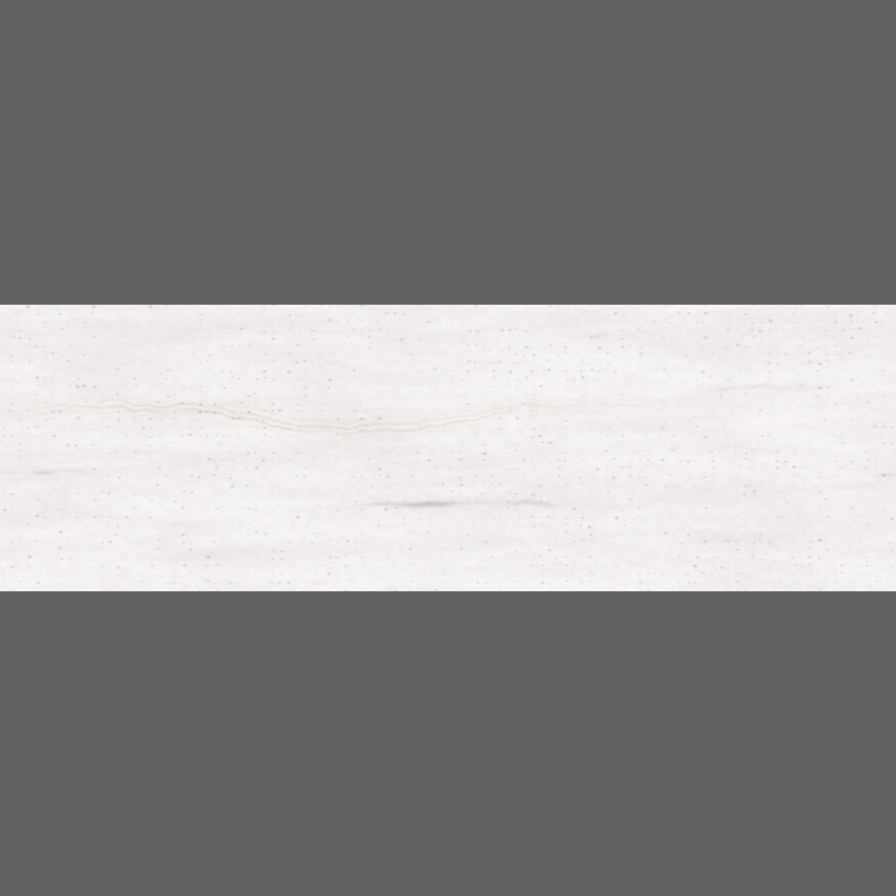
Give the GLSL for this texture, as a WebGL 2 fragment shader.

```glsl
#version 300 es
precision highp float;
// A pale travertine slab lying as a level band across a plain grey ground.
// Wrapping gradient noise, stretched sideways, gives clouds, streaks and grain;
// thin wandering veins and scattered pits are laid over it.

uniform vec2 u_resolution;
out vec4 fragColor;

const vec3 GROUND = vec3(0.378);
const vec3 STONE = vec3(0.946, 0.936, 0.932);
const vec3 CLOUD_TINT = vec3(0.95, 1.0, 1.0);
const vec3 CREAM_SHADE = vec3(0.035, 0.055, 0.07);
const vec2 BAND = vec2(0.340, 0.660);       // lower and upper edge of the slab
const float CLOUD_GAIN = 0.030;
const float STREAK_GAIN = 0.022;
const float GRAIN_GAIN = 0.020;
const float HAIRLINE_GAIN = 0.022;
const float PIT_GAIN = 0.10;
const float PIT_CELLS = 110.0;
const float CREAM_HEIGHT = 0.535;
const float TAU = 6.2831853;

// Grey veins: centre x, centre y, half length, strength
const vec4 GREY_VEINS[4] = vec4[4](
  vec4(0.51, 0.434, 0.22, 1.0), vec4(0.04, 0.466, 0.09, 1.0),
  vec4(0.85, 0.560, 0.10, 0.5), vec4(0.70, 0.620, 0.08, 0.3));

vec3 hash3(vec2 cell, float seed) {
  uvec3 v = uvec3(uvec2(cell), uint(seed)) * 1664525u + 1013904223u;
  v.x += v.y * v.z; v.y += v.z * v.x; v.z += v.x * v.y;
  v ^= v >> 16u;
  v.x += v.y * v.z; v.y += v.z * v.x; v.z += v.x * v.y;
  return vec3(v >> 8u) / 16777216.0;
}

float corner(vec2 cell, vec2 offset, vec2 period, float seed) {
  float angle = TAU * hash3(mod(cell, period), seed).x;
  return dot(vec2(cos(angle), sin(angle)), offset);
}

// Gradient noise that repeats after a whole number of cells
float noise(vec2 uv, vec2 period, float seed) {
  vec2 p = uv * period, i = floor(p), f = p - i;
  vec2 w = f * f * f * (f * (f * 6.0 - 15.0) + 10.0);
  vec2 e = vec2(1.0, 0.0);
  float low = mix(corner(i, f, period, seed), corner(i + e, f - e, period, seed), w.x);
  float high = mix(corner(i + e.yx, f - e.yx, period, seed),
                   corner(i + 1.0, f - 1.0, period, seed), w.x);
  return mix(low, high, w.y);
}

float fbm(vec2 uv, vec2 period, float seed) {
  float sum = 0.0, gain = 1.0;
  for (int i = 0; i < 5; i++) {
    sum += gain * noise(uv, period, seed + float(i));
    period *= 2.0;
    gain *= 0.55;
  }
  return sum;
}

// Fades along x around a centre, across the seam
float span(float x, float centre, float halfLength) {
  float d = abs(fract(x - centre + 0.5) - 0.5);
  return 1.0 - smoothstep(0.35 * halfLength, halfLength, d);
}

// Darkness of the grey veins: a broken line with a soft smudge
float greyVeins(vec2 uv, float wander, float cloud) {
  float shade = 0.0;
  for (int i = 0; i < 4; i++) {
    vec4 vein = GREY_VEINS[i];
    float along = uv.x - vein.x;
    float d = uv.y - vein.y - 0.005 * cos(2.0 * TAU * along) - wander;
    float breaks = smoothstep(-0.25, 0.45, noise(uv, vec2(22.0, 40.0), 60.0 + float(i)));
    float line = exp(-pow(d / (0.0012 + 0.0022 * breaks), 2.0)) * (0.2 + 0.8 * breaks);
    float smudge = exp(-abs(d) / (d > 0.0 ? 0.010 : 0.006)) * clamp(0.5 + cloud, 0.0, 1.0);
    float core = span(uv.x, vein.x - 0.02, 0.05);
    shade += vein.w * span(uv.x, vein.x, vein.z) * (line * (0.055 + 0.07 * core) + 0.05 * smudge);
  }
  return shade;
}

// Layered cream vein: positive is tan, negative is whitened
float creamVein(vec2 uv, float wander) {
  float d = uv.y - CREAM_HEIGHT - 0.013 * cos(2.0 * TAU * (uv.x - 0.15)) - 1.6 * wander;
  float thickness = 0.007 + 0.006 * noise(uv, vec2(9.0, 6.0), 71.0);
  float layers = sin(d * 900.0 + 7.0 * noise(uv, vec2(12.0, 24.0), 72.0));
  float body = exp(-pow(d / thickness, 2.0));
  float edge = exp(-pow((d + 0.5 * thickness) / 0.0014, 2.0));
  float fade = max(span(uv.x, 0.33, 0.40), 0.25);
  return fade * (body * (0.30 + 0.45 * layers) + 0.45 * edge);
}

// Small flat pits, one at most in each cell
float pits(vec2 uv, float pixel) {
  vec2 p = uv * PIT_CELLS, cell = floor(p);
  vec3 place = hash3(cell, 80.0), kind = hash3(cell, 81.0);
  float radius = mix(0.0006, 0.0015, kind.x * kind.x);
  vec2 d = (p - cell - 0.3 - 0.4 * place.xy) / PIT_CELLS * vec2(0.7, 1.0);
  float crowd = 0.28 + 0.5 * noise(uv, vec2(6.0, 12.0), 82.0);
  float mark = 1.0 - smoothstep(radius - 0.5 * pixel, radius + pixel, length(d));
  return mark * step(place.z, crowd) * mix(0.25, 1.0, kind.y);
}

void main() {
  vec2 uv = gl_FragCoord.xy / u_resolution;
  float pixel = 1.0 / u_resolution.y;

  // Stone body
  vec2 warp = vec2(0.03, 0.012) * noise(uv, vec2(5.0, 11.0), 1.0);
  float cloud = fbm(uv + warp, vec2(4.0, 15.0), 10.0);
  float streak = fbm(uv + warp, vec2(7.0, 56.0), 20.0);
  float grain = fbm(uv, vec2(90.0, 130.0), 30.0);
  float tone = CLOUD_GAIN * cloud + STREAK_GAIN * streak + GRAIN_GAIN * grain;

  // Hairline cracks
  float crack = abs(fbm(uv + warp, vec2(10.0, 24.0), 40.0));
  float patches = smoothstep(0.05, 0.4, noise(uv, vec2(8.0, 20.0), 50.0));
  tone -= HAIRLINE_GAIN * patches * (1.0 - smoothstep(0.0, 0.05, crack));

  // Veins and pits
  float wander = 0.008 * fbm(vec2(uv.x, 0.37), vec2(8.0, 4.0), 55.0);
  tone -= greyVeins(uv, wander, cloud) + PIT_GAIN * pits(uv, pixel);
  vec3 stone = STONE + tone * CLOUD_TINT - CREAM_SHADE * creamVein(uv, wander);

  // Slab edges
  float depth = min(uv.y - BAND.x, BAND.y - uv.y);
  stone += 0.02 * (1.0 - smoothstep(0.001, 0.003, depth));
  float slab = smoothstep(-0.5 * pixel, 0.5 * pixel, depth);
  fragColor = vec4(mix(GROUND, clamp(stone, 0.0, 1.0), slab), 1.0);
}
```
